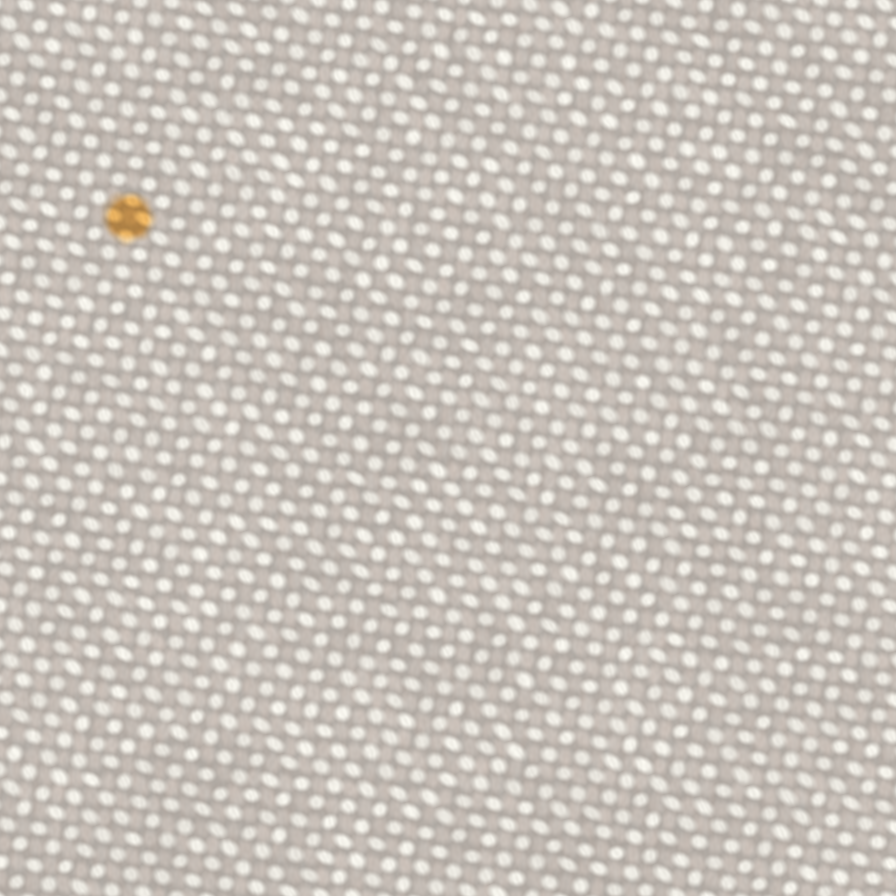
Write a Shadertoy shader that draws this texture.

```glsl
const float TAU = 6.2831853;

// Spacing of the raised knots: along a weft row, then down to the next row
const vec2 ROW_STEP = vec2(0.03568, -0.00373);
const vec2 NEXT_ROW = vec2(0.01536, -0.02196);
const vec2 ANCHOR = vec2(0.4896, 0.4766);

const vec3 SHADOW = vec3(0.695, 0.667, 0.640);
const vec3 WEFT = vec3(0.800, 0.763, 0.733);
const vec3 WARP = vec3(0.975, 0.968, 0.938);
const vec3 STAIN = vec3(0.980, 0.755, 0.420);

vec2 hash2(vec2 p) {
    vec2 q = vec2(dot(p, vec2(127.1, 311.7)), dot(p, vec2(269.5, 183.3)));
    return fract(sin(q) * 43758.5453);
}

float gradientDot(vec2 corner, vec2 offset) {
    return dot(hash2(corner) * 2.0 - 1.0, offset);
}

float gradientNoise(vec2 p) {
    vec2 i = floor(p), f = fract(p);
    vec2 u = f * f * f * (f * (f * 6.0 - 15.0) + 10.0);
    vec2 e = vec2(0.0, 1.0);
    float low = mix(gradientDot(i, f), gradientDot(i + e.yx, f - e.yx), u.x);
    float high = mix(gradientDot(i + e.xy, f - e.xy), gradientDot(i + e.yy, f - e.yy), u.x);
    return mix(low, high, u.y);
}

// Soft oval pads on the slanted lattice, each with its own place, size and strength
float pads(vec2 p, vec2 phase, vec2 radius, float variation) {
    mat2 lattice = mat2(ROW_STEP, NEXT_ROW);
    vec2 home = round(inverse(lattice) * (p - ANCHOR) - phase);
    float cover = 0.0;
    for (int y = -1; y <= 1; y++) {
        for (int x = -1; x <= 1; x++) {
            vec2 id = home + vec2(x, y);
            vec2 place = hash2(id + phase * 17.0) - 0.5;
            vec2 shape = hash2(id + 41.3 + phase * 17.0) - 0.5;
            vec2 q = p - ANCHOR - lattice * (id + phase) - place * 0.0030;
            q.y += q.x * (0.12 + 0.5 * shape.x);
            float d = length(q / (radius * (1.0 + 0.24 * shape)));
            float strength = 1.0 - variation * (0.5 + place.x);
            cover = max(cover, strength * smoothstep(1.25, 0.35, d));
        }
    }
    return cover;
}

// Fine twisted strands, leaning along the given direction
float strands(vec2 p, vec2 across, float count) {
    return sin(TAU * count * dot(p, across) + 5.0 * gradientNoise(p * 70.0));
}

float stainMask(vec2 p, vec2 centre, float radius) {
    float ragged = 0.006 * gradientNoise(p * 55.0);
    return smoothstep(radius, radius * 0.52, length(p - centre) + ragged);
}

void mainImage(out vec4 fragColor, in vec2 fragCoord) {
    vec2 uv = fragCoord / iResolution.xy;

    // Uneven thread tension
    vec2 cloth = uv + 0.0016 * vec2(gradientNoise(uv * 9.0), gradientNoise(uv * 9.0 + 31.7));

    // Weft between the knots, then the bright warp knots
    float weft = pads(cloth, vec2(0.5, 0.0), vec2(0.0100, 0.0112), 0.35);
    float warp = pads(cloth, vec2(0.0), vec2(0.0108, 0.0092), 0.22);
    float fibre = strands(uv, vec2(0.93, 0.37), 150.0);
    vec3 color = mix(SHADOW, WEFT, weft);
    color = mix(color, WARP, warp * (0.97 + 0.04 * fibre));

    // Cool grey sides of the threads, lint and broad shading
    float side = gradientNoise(uv * vec2(110.0, 45.0));
    color += vec3(-0.012, 0.004, 0.010) * side * (1.0 - warp);
    color += 0.030 * gradientNoise(uv * vec2(210.0, 130.0));
    color += 0.018 * gradientNoise(uv * 5.0 + 8.4);

    // One small ochre spot
    float spot = stainMask(uv, vec2(0.143, 0.757), 0.034);
    color *= mix(vec3(1.0), STAIN, spot);

    fragColor = vec4(clamp(color, 0.0, 1.0), 1.0);
}
```
